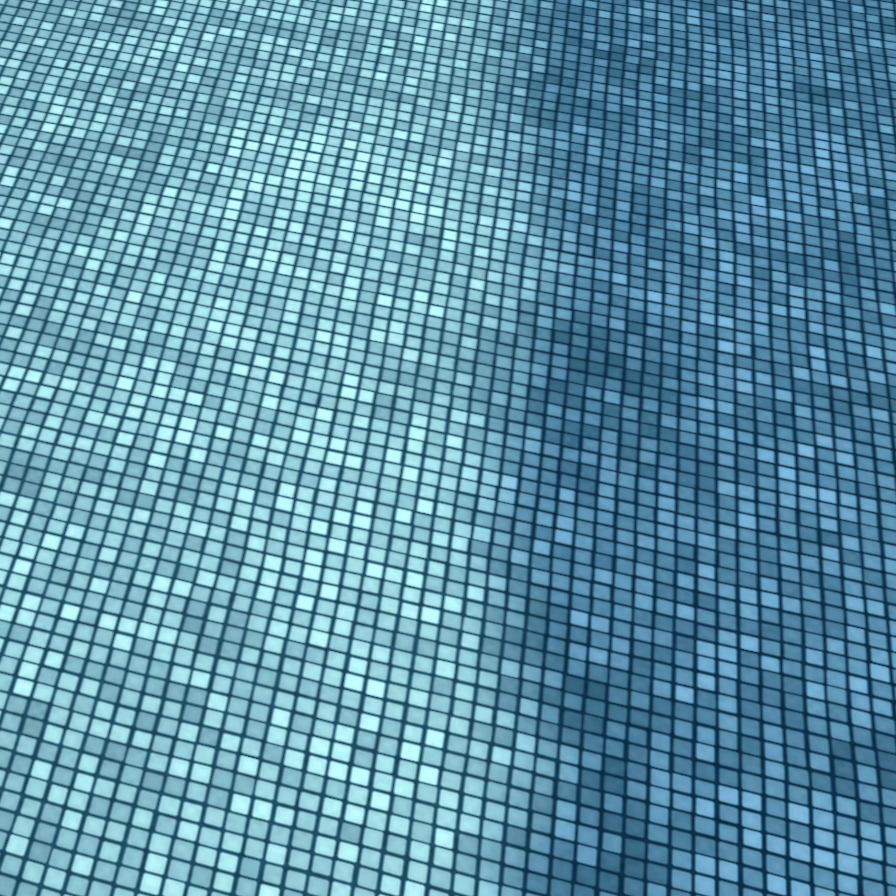
This texture is drawn by a three.js fragment shader. Its source:

```glsl
// Blue glass mosaic floor in perspective, sunlit on the left and shaded on the right.
varying vec2 vUv;

// Perspective grid
const float COLUMNS = 37.0;      // tiles across at the bottom edge
const float ROWS = 40.0;         // row density at the bottom edge
const float ROW_TILT = 11.5;     // rows crossed from left to right
const float DEPTH = 0.39;        // foreshortening towards the top
const float VANISH_X = 0.80;     // where the columns converge
const float WOBBLE = 0.14;       // waviness of the laid rows, in tiles

// Tile shape, in tile units
const vec2 HALF_SIZE = vec2(0.435, 0.455);
const float CORNER = 0.13;
const float JITTER = 0.06;
const float SOFT_NEAR = 0.08;
const float SOFT_FAR = 0.15;

// Light and shadow
const float SHADOW_START = 0.49;
const float SHADOW_END = 0.67;
const float SHADOW_WAVE = 0.10;

// Colours
const vec3 SUN_DULL = vec3(0.39, 0.58, 0.65);
const vec3 SUN_BRIGHT = vec3(0.74, 0.98, 1.0);
const vec3 SUN_GROUT = vec3(0.11, 0.29, 0.37);
const vec3 SHADE_DULL = vec3(0.20, 0.38, 0.48);
const vec3 SHADE_BRIGHT = vec3(0.48, 0.71, 0.85);
const vec3 SHADE_GROUT = vec3(0.04, 0.18, 0.28);

float hash(vec2 p) {
  vec3 q = fract(vec3(p.xyx) * 0.1031);
  q += dot(q, q.yzx + 33.33);
  return fract((q.x + q.y) * q.z);
}

float noise(vec2 p) {
  vec2 i = floor(p);
  vec2 f = fract(p);
  f = f * f * (3.0 - 2.0 * f);
  float low = mix(hash(i), hash(i + vec2(1.0, 0.0)), f.x);
  float high = mix(hash(i + vec2(0.0, 1.0)), hash(i + vec2(1.0)), f.x);
  return mix(low, high, f.y);
}

float roundedBox(vec2 p, vec2 halfSize, float radius) {
  vec2 d = abs(p) - halfSize + radius;
  return length(max(d, 0.0)) + min(max(d.x, d.y), 0.0) - radius;
}

// Canvas position to tile coordinates on the receding floor
vec2 floorGrid(vec2 p) {
  float nearness = 1.0 - DEPTH * p.y;
  vec2 grid = vec2(COLUMNS * (p.x - VANISH_X), ROWS * p.y + ROW_TILT * p.x) / nearness;
  vec2 wave = vec2(noise(grid * 0.19 + 60.0), noise(grid * 0.19 + 140.0));
  return grid + 100.0 + WOBBLE * (wave - 0.5);
}

// Share of sunlight, with a wavering shadow edge
float sunlight(vec2 p) {
  float wave = SHADOW_WAVE * (noise(p * vec2(3.0, 7.0) + 9.0) - 0.5);
  return 1.0 - smoothstep(SHADOW_START, SHADOW_END, p.x + wave);
}

void main() {
  vec2 grid = floorGrid(vUv);
  vec2 id = floor(grid);
  float sun = sunlight(vUv);

  // Tile outline with slight placement and size differences
  vec2 shift = JITTER * (vec2(hash(id + 17.0), hash(id + 43.0)) - 0.5);
  vec2 size = HALF_SIZE - 0.04 * vec2(hash(id + 71.0), hash(id + 97.0));
  float edge = roundedBox(fract(grid) - 0.5 - shift, size, CORNER);
  float soft = mix(SOFT_NEAR, SOFT_FAR, vUv.y);
  float tile = 1.0 - smoothstep(-soft, soft, edge);

  // Tone of each tile: random glaze, cloudy patches and fine mottling
  float glaze = hash(id);
  float patches = noise(id * 0.17) * 0.6 + noise(id * 0.45 + 31.0) * 0.4;
  float mottle = noise(grid * 3.5) - 0.5;
  float tone = 0.08 + 0.62 * glaze * (0.55 + 0.45 * glaze) + 0.62 * (patches - 0.18);
  tone += 0.14 * mottle;

  // Brighter beside the shadow edge, dimmer far away and in the shadow core
  float glow = exp(-pow((vUv.x - 0.42) / 0.18, 2.0));
  float core = exp(-pow((vUv.x - 0.68) / 0.10, 2.0));
  tone += 0.16 * glow * sun - 0.14 * core - 0.08 * (vUv.y - 0.5);
  tone = clamp(tone, 0.0, 1.0);

  // Combine glass and grout
  vec3 glass = mix(mix(SHADE_DULL, SHADE_BRIGHT, tone), mix(SUN_DULL, SUN_BRIGHT, tone), sun);
  vec3 grout = mix(SHADE_GROUT, SUN_GROUT, sun) * (1.0 + 0.25 * mottle);
  glass *= 1.0 + 0.04 * smoothstep(-0.10, -0.30, edge);
  gl_FragColor = vec4(mix(grout, glass, tile), 1.0);
}
```
